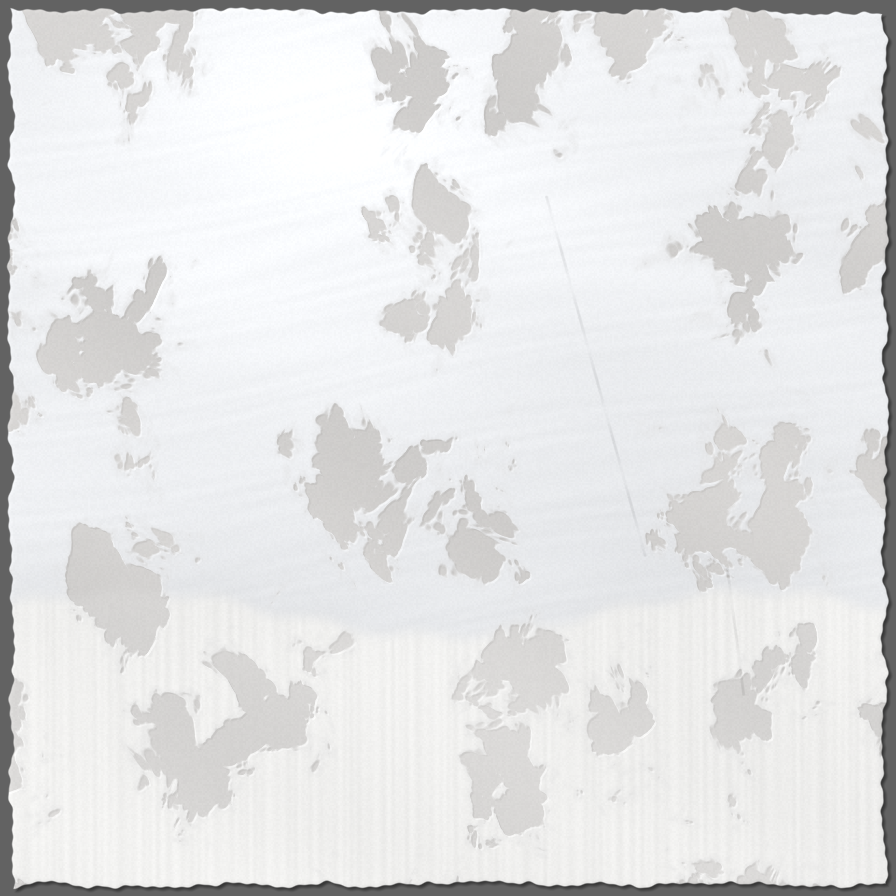
A Shadertoy shader for this texture:

```glsl
// A torn-edged sheet of worn white plaster with grey flaked patches on a dark ground.

vec2 hash2(vec2 p) {
    vec3 q = fract(p.xyx * vec3(0.1031, 0.1030, 0.0973));
    q += dot(q, q.yzx + 33.33);
    return fract((q.xx + q.yz) * q.zy);
}

// Distance to the nearest scattered point
float cellular(vec2 p) {
    vec2 cell = floor(p), f = fract(p);
    float nearest = 4.0;
    for (int y = -1; y <= 1; y++)
        for (int x = -1; x <= 1; x++) {
            vec2 o = vec2(x, y);
            vec2 d = o + hash2(cell + o) - f;
            nearest = min(nearest, dot(d, d));
        }
    return sqrt(nearest);
}

// Layered cells, slightly taller than wide: low values are worn away
float wearField(vec2 p) {
    p += 0.010 * sin(p.yx * 31.0 + 2.0 * sin(p * 17.0));
    p += 0.003 * sin(p.yx * 115.0 + 3.0 * sin(p * 47.0));
    vec2 q = p * vec2(5.6, 4.6) + 7.3;
    float sum = 0.0, weight = 0.434;
    for (int i = 0; i < 5; i++) {
        sum += weight * cellular(q);
        q = mat2(0.98, 0.2, -0.2, 0.98) * q * 2.15 + 13.7;
        weight *= 0.6;
    }
    return sum;
}

// Wavy inset of one torn side
float tornInset(float s, float seed) {
    return 0.0125 + 0.0026 * sin(s * 43.0 + seed + 2.0 * sin(s * 19.0 + seed * 3.0))
         + 0.0015 * sin(s * 117.0 + seed * 5.0 + 2.0 * sin(s * 53.0))
         + 0.0006 * sin(s * 390.0 + seed);
}

// Positive inside the sheet
float sheetDistance(vec2 p) {
    float sides = min(p.x - tornInset(p.y, 1.0), 1.0 - p.x - tornInset(p.y, 2.3));
    float ends = min(p.y - tornInset(p.x, 4.1), 1.0 - p.y - tornInset(p.x, 5.7));
    return min(sides, ends);
}

float segment(vec2 p, vec2 a, vec2 b) {
    vec2 ab = b - a;
    return length(p - a - ab * clamp(dot(p - a, ab) / dot(ab, ab), 0.0, 1.0));
}

float spot(vec2 p, vec2 centre, vec2 radius) {
    vec2 d = (p - centre) / radius;
    return exp(-dot(d, d));
}

void mainImage(out vec4 fragColor, in vec2 fragCoord) {
    vec2 p = fragCoord / iResolution.xy;
    float pixel = 1.0 / min(iResolution.x, iResolution.y);

    // Broad tone: bright upper left, cool grey middle, warm lower coat
    float glow = spot(p, vec2(0.36, 0.86), vec2(0.34, 0.30));
    float coatLine = 0.315 + 0.025 * sin(p.x * 9.0 - 6.0) + 0.004 * sin(p.x * 57.0);
    float above = p.y - coatLine;
    float lowerCoat = smoothstep(0.012, -0.012, above);
    vec3 plaster = mix(vec3(0.928, 0.935, 0.945), vec3(0.943, 0.942, 0.936), lowerCoat);
    plaster += 0.06 * glow;
    plaster -= 0.025 * spot(p, vec2(0.62, 0.48), vec2(0.30, 0.20));
    plaster -= 0.03 * (1.0 - lowerCoat) * exp(-max(above, 0.0) * 22.0);
    plaster += 0.012 * sin(p.x * 7.0 + 2.0 * sin(p.y * 9.0)) * sin(p.y * 11.0 + p.x * 4.0);

    // Brush marks: upright below, nearly level above
    float upright = sin(p.x * 310.0 + 3.0 * sin(p.x * 71.0) + p.y * 6.0)
                  + sin(p.x * 587.0 + 2.0 * sin(p.x * 113.0));
    float slope = p.y - 0.16 * p.x + 0.01 * sin(p.x * 8.0);
    float level = sin(slope * 190.0 + 3.0 * sin(slope * 61.0))
                * sin(p.x * 13.0 + 3.0 * sin(slope * 43.0));
    plaster += mix(0.008 * level, 0.007 * upright, lowerCoat);

    // Flaked patches, clustered by slow waves, with a faint halo
    float cluster = sin(p.x * 13.0 + 2.0 * sin(p.y * 8.0)) * sin(p.y * 15.0 + 2.0 * sin(p.x * 6.0));
    float level0 = 0.352 + 0.035 * cluster - 0.05 * glow - 0.018 * lowerCoat;
    level0 += 0.06 * spot(p, vec2(0.40, 0.40), vec2(0.13, 0.08));
    level0 += 0.07 * spot(p, vec2(0.07, 0.97), vec2(0.14, 0.07));
    float wear = wearField(p);
    float litWear = wearField(p + vec2(-0.0018, 0.0018));
    float bare = smoothstep(level0 + 0.014, level0 - 0.014, wear);
    float litBare = smoothstep(level0 + 0.014, level0 - 0.014, litWear);
    float halo = smoothstep(level0 + 0.07, level0, wear);
    vec3 bareColor = vec3(0.822, 0.815, 0.808) + 0.02 * sin(p.x * 9.0 + p.y * 14.0);
    plaster = mix(plaster, vec3(0.885, 0.885, 0.886), 0.4 * halo);
    vec3 color = mix(plaster, bareColor, bare * mix(0.95, 0.75, lowerCoat));
    color += 0.045 * (litBare - bare);

    // Long scratches and fine grain
    float scratch = segment(p, vec2(0.61, 0.78), vec2(0.72, 0.38));
    scratch = min(scratch, segment(p, vec2(0.812, 0.365), vec2(0.83, 0.225)));
    color -= 0.07 * smoothstep(0.0025, 0.0005, scratch) * (0.6 + 0.4 * sin(p.y * 90.0));
    color += 0.018 * (hash2(floor(p * 480.0)).x - 0.5);

    // Torn rim with lit and shaded lips, shadow cast down and right
    float sheet = sheetDistance(p);
    float lip = sheetDistance(p + vec2(-0.002, 0.002)) - sheet;
    color += 12.0 * lip * smoothstep(0.005, 0.0, sheet) * -1.0;
    float shadow = smoothstep(-0.003, 0.003, sheetDistance(p + vec2(-0.003, 0.003)));
    vec3 ground = vec3(0.385) - 0.17 * shadow;
    color = mix(ground, color, smoothstep(-pixel, pixel, sheet));
    fragColor = vec4(clamp(color, 0.0, 1.0), 1.0);
}
```
